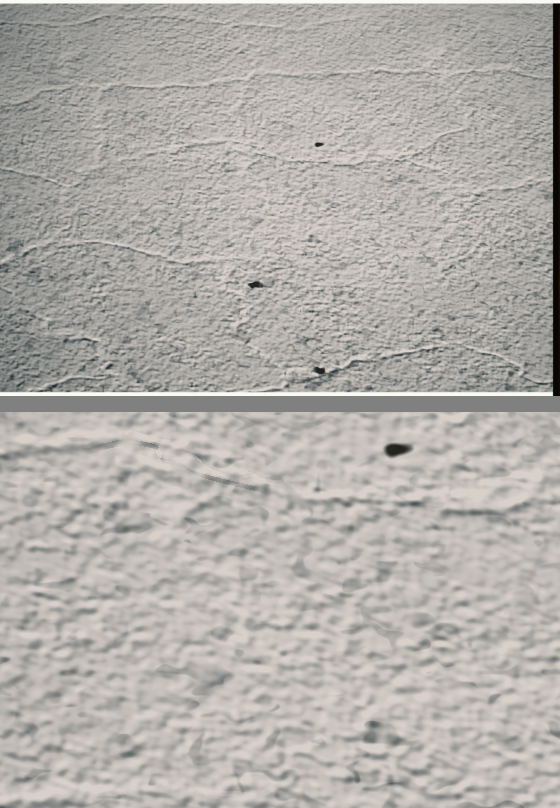
Top: the whole. Bottom: its middle third, enlarged.
Reproduce this texture procedurally as a Shadertoy shader.

```glsl
// A cracked salt flat seen at a slant: a warped Voronoi net of low ridges and a
// pitted crust form one height field, lit from above by a finite difference.
// Vignetting, a few dark pebbles and the edges of a film frame finish it.

const vec3 SHADOW = vec3(0.36, 0.39, 0.39);
const vec3 SALT = vec3(0.75, 0.73, 0.71);
const vec3 PAPER = vec3(0.98, 0.98, 0.96);
const vec3 FILM_BLACK = vec3(0.03, 0.025, 0.02);
const vec3 FILM_RUST = vec3(0.30, 0.12, 0.03);

const float RIDGE_HORIZON = 2.9;
const float RIDGE_TILT = 1.8;
const float RIDGE_FREQ = 1.6;
const float RIDGE_WIDTH = 0.0075;
const float CRUST_HORIZON = 5.0;
const float CRUST_TILT = 1.4;
const float CRUST_FREQ = 88.0;
const float CRUST_HEIGHT = 1.0;
const float PIT_DEPTH = 0.6;
const vec2 LIGHT_STEP = vec2(-0.0035, 0.0048);
const vec2 BRIGHT_SPOT = vec2(0.57, 0.52);
const vec2 VIGNETTE = vec2(1.5, 1.0);
const vec2 PEBBLE_SIZE = vec2(0.016, 0.008);
const mat2 TURN = mat2(0.8, 0.6, -0.6, 0.8);

float hash(vec2 p) {
    return fract(sin(dot(p, vec2(127.1, 311.7))) * 43758.5453);
}

vec2 hash2(vec2 p) {
    return vec2(hash(p), hash(p + 57.3));
}

float noise(vec2 p) {
    vec2 i = floor(p), f = fract(p);
    f = f * f * (3.0 - 2.0 * f);
    vec2 e = vec2(0.0, 1.0);
    return mix(mix(hash(i), hash(i + e.yx), f.x),
               mix(hash(i + e.xy), hash(i + e.yy), f.x), f.y);
}

vec2 noise2(vec2 p) {
    return vec2(noise(p), noise(p + 31.7)) - 0.5;
}

// Screen to ground plane; the horizon lies above the frame
vec2 project(vec2 p, float horizon, float tilt) {
    return vec2(p.x - 0.7, p.y * tilt) * horizon / (horizon - p.y);
}

// Distance to the nearest Voronoi border
float borderDistance(vec2 p) {
    vec2 cell = floor(p), first = vec2(0.0), second = vec2(0.0);
    float d1 = 1e3, d2 = 1e3;
    for (int j = -1; j <= 1; j++)
    for (int i = -1; i <= 1; i++) {
        vec2 c = cell + vec2(i, j);
        vec2 site = c + 0.1 + 0.8 * hash2(c + 4.0);
        vec2 v = site - p;
        float d = dot(v, v);
        if (d < d1) {
            d2 = d1; second = first;
            d1 = d; first = site;
        } else if (d < d2) {
            d2 = d; second = site;
        }
    }
    return (d2 - d1) / (2.0 * length(second - first));
}

float ridges(vec2 p) {
    vec2 g = project(p, RIDGE_HORIZON, RIDGE_TILT);
    vec2 warped = g + 0.20 * noise2(g * 3.0) + 0.07 * noise2(TURN * g * 11.0)
                + 0.028 * noise2(g * 32.0);
    float d = borderDistance(warped * RIDGE_FREQ) / RIDGE_FREQ;
    float w = RIDGE_WIDTH * (1.0 + 1.2 * p.y);
    float presence = mix(0.3, 1.0, smoothstep(0.3, 0.6, noise(g * 2.1 + 7.0)));
    return exp(-0.5 * d * d / (w * w)) * presence * mix(1.0, 0.4, p.y);
}

float crust(vec2 p) {
    vec2 g = project(p, CRUST_HORIZON, CRUST_TILT) * CRUST_FREQ;
    float patches = 0.6 + 0.8 * noise(g * 0.12);
    float h = noise(g + 0.8 * noise2(g * 0.6)) + 0.55 * noise(TURN * g * 1.7 + 9.0);
    return CRUST_HEIGHT * h * patches * mix(1.0, 0.4, p.y);
}

// Sparse dark hollows, flattened by the slant
float pits(vec2 p) {
    vec2 g = project(p, CRUST_HORIZON, CRUST_TILT) * 64.0;
    g += 1.2 * noise2(g * 0.9 + 5.0);
    return smoothstep(0.68, 0.92, noise(g + 3.0)) * (0.4 + 0.8 * noise(g * 0.3));
}

float pebbles(vec2 p) {
    float cover = 0.0;
    for (int i = 0; i < 3; i++) {
        float n = float(i);
        vec2 c = vec2(0.726 + 0.08 * cos(3.14 * n), 0.635 - 0.42 * n + 0.067 * n * n);
        float r = length((p - c) / PEBBLE_SIZE) + 1.2 * (noise(p * 110.0) - 0.5);
        cover = max(cover, 1.0 - smoothstep(0.55, 1.15, r));
    }
    return cover;
}

void mainImage(out vec4 fragColor, in vec2 fragCoord) {
    vec2 uv = fragCoord / iResolution.xy;
    vec2 p = fragCoord / iResolution.y;
    float px = 1.0 / iResolution.y;

    // Relief: shaded sides are deeper than lit sides are bright
    float ridge = ridges(p);
    float relief = ridge + crust(p) - ridges(p + LIGHT_STEP) - crust(p + LIGHT_STEP);
    relief *= relief < 0.0 ? 1.0 : 0.5;

    // Broad light, mottling and scattered pits
    vec2 v = uv - BRIGHT_SPOT;
    float tone = 1.06 - dot(v * v, VIGNETTE) + relief + 0.12 * ridge;
    tone += 0.10 * (noise(p * vec2(9.0, 16.0)) - 0.5);
    tone -= PIT_DEPTH * pits(p) * mix(1.0, 0.3, p.y);
    tone = clamp(tone, -0.7, 1.25);

    vec3 color = mix(SHADOW, SALT, tone);
    color = mix(color, vec3(0.07, 0.08, 0.07), 0.9 * pebbles(p));

    // Film frame: pale strips above and below, black strip at the right
    float inside = min(p.y - 0.010, 0.991 - p.y);
    color = mix(PAPER, color, smoothstep(-px, px, inside));
    float strip = smoothstep(0.986, 0.989, uv.x) * (1.0 - smoothstep(0.991 - px, 0.991 + px, p.y));
    float rust = smoothstep(0.996, 1.0, uv.x) * noise(vec2(3.0, p.y * 7.0));
    color = mix(color, mix(FILM_BLACK, FILM_RUST, rust), strip);

    fragColor = vec4(color, 1.0);
}
```
